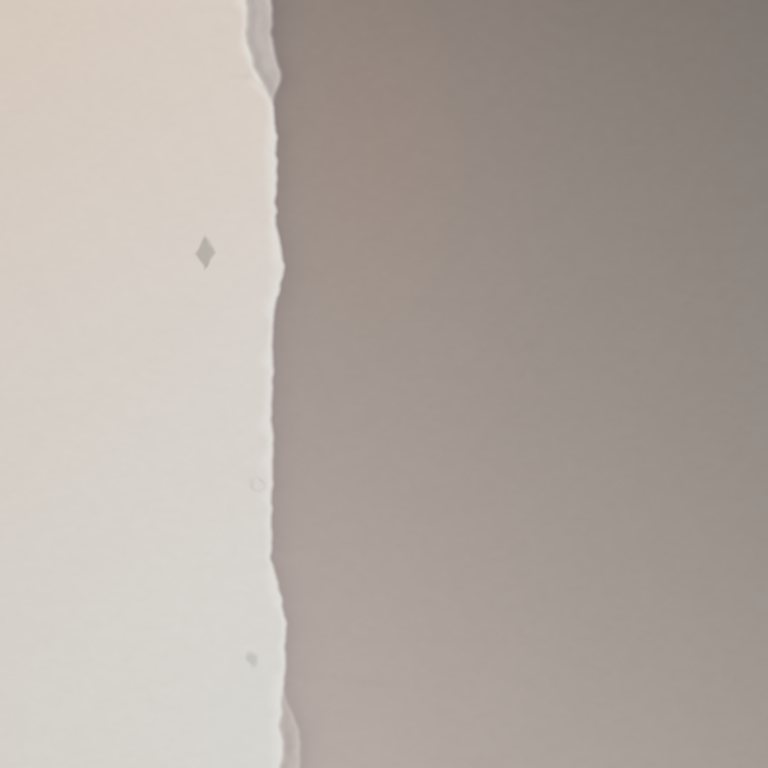
This texture is drawn by a Shadertoy shader. Its source:

```glsl
// A torn sheet of pale paper on the left over a shaded taupe wall on the right.
// The tear is a sum of bumps, steps and noise; the surfaces are smooth
// gradients with fine grain, and a few blemishes are soft distance shapes.

#define EDGE_BASE 0.354      // resting x of the tear
#define EDGE_ROUGH 0.0055    // broad raggedness of the tear
#define EDGE_FRAY 0.0035     // fine raggedness of the tear
#define EDGE_SOFT 0.0042     // softness of the tear
#define RIM_WIDTH 0.017      // bright fibres beside the tear
#define SHADOW_WIDTH 0.016   // shade cast on the wall
#define GRAIN 0.015          // strength of the surface grain
#define GRAIN_SCALE 120.0

float hash(vec2 p) {
    return fract(sin(dot(p, vec2(127.1, 311.7))) * 43758.545);
}

float noise(vec2 p) {
    vec2 i = floor(p), f = fract(p);
    f = f * f * (3.0 - 2.0 * f);
    return mix(mix(hash(i), hash(i + vec2(1, 0)), f.x),
               mix(hash(i + vec2(0, 1)), hash(i + vec2(1, 1)), f.x), f.y);
}

float fbm(vec2 p) {
    float sum = 0.0, amp = 0.5;
    for (int i = 0; i < 4; i++) {
        sum += amp * noise(p);
        p = p * 2.03 + 17.3;
        amp *= 0.5;
    }
    return sum;
}

float bump(float x, float centre, float width) {
    float d = (x - centre) / width;
    return exp(-d * d);
}

// Outer limit of the torn paper; t runs downward from the top
float tearEdge(float t) {
    float x = EDGE_BASE + 0.011 * bump(t, 0.098, 0.022)
            + 0.007 * bump(t, 0.2, 0.07) + 0.015 * bump(t, 0.345, 0.05)
            + 0.018 * smoothstep(0.72, 0.82, t) + 0.019 * smoothstep(0.9, 0.96, t);
    return x + EDGE_ROUGH * (fbm(vec2(t * 30.0, 3.7)) - 0.47)
             + EDGE_FRAY * (noise(vec2(t * 95.0, 6.4)) - 0.5);
}

// Width of the thin bare layer at the two ends of the tear
float bareLayer(float t) {
    float ragged = 0.005 * (noise(vec2(t * 55.0, 8.2)) - 0.5);
    float top = 1.0 - smoothstep(0.085, 0.142, t);
    float bottom = smoothstep(0.885, 0.96, t);
    return top * (0.033 + ragged) + bottom * (0.025 + ragged);
}

vec3 paperColour(vec2 uv, float t) {
    vec3 c = mix(vec3(0.843, 0.797, 0.755), vec3(0.843, 0.813, 0.785), smoothstep(0.0, 0.45, t));
    c = mix(c, vec3(0.840, 0.828, 0.806), smoothstep(0.3, 0.95, t));
    return c + (uv.x - 0.17) * vec3(0.030, 0.050, 0.070);
}

vec3 wallColour(vec2 uv, float t) {
    float across = clamp((uv.x - 0.36) / 0.64, 0.0, 1.0);
    vec3 left = mix(vec3(0.570, 0.523, 0.498), vec3(0.722, 0.678, 0.654), pow(t, 0.85));
    vec3 right = mix(vec3(0.498, 0.465, 0.442), vec3(0.643, 0.610, 0.585), pow(t, 0.9));
    vec3 c = mix(left, right, pow(across, 1.15));
    float warm = bump(uv.x, 0.49, 0.1) * bump(t, 0.2, 0.18);
    return c + warm * vec3(0.012, 0.001, -0.008);
}

void mainImage(out vec4 fragColor, in vec2 fragCoord) {
    vec2 uv = fragCoord / iResolution.xy;
    float t = 1.0 - uv.y;
    float soft = max(EDGE_SOFT, 1.0 / iResolution.x);

    float edge = tearEdge(t);
    float bare = bareLayer(t);
    float inner = edge - bare;

    // Wall with a faint cast shadow and a shallow crease
    vec3 wall = wallColour(uv, t);
    float shade = exp(-max(uv.x - edge, 0.0) / SHADOW_WIDTH);
    wall -= shade * vec3(0.050, 0.050, 0.036);
    float creaseY = 0.885 + 0.12 * (uv.x - 0.45);
    wall -= 0.008 * bump(t, creaseY, 0.005) * bump(uv.x, 0.47, 0.06);

    // Bare layer: translucent, mottled, with a pale outer lip
    vec3 layer = vec3(0.745, 0.710, 0.690) + 0.07 * (fbm(uv * vec2(60.0, 32.0)) - 0.47);
    layer += 0.03 * bump(uv.x, edge - 0.003, 0.004);
    layer -= 0.03 * bump(uv.x, inner + 0.008, 0.005);

    // Paper with patchy bright fibres along its tear
    vec3 paper = paperColour(uv, t);
    float rimNoise = 0.5 + noise(vec2(t * 45.0, 5.1));
    float rim = 1.0 - smoothstep(0.0, 1.0, (inner - uv.x) / (RIM_WIDTH * rimNoise));
    float patchy = 0.45 + 0.5 * fbm(uv * vec2(90.0, 40.0));
    paper = mix(paper, vec3(0.893, 0.882, 0.866), patchy * rim);
    float fold = bump(t, 0.099 + 0.9 * max(uv.x - 0.325, 0.0), 0.004);
    paper -= 0.02 * fold * smoothstep(0.29, 0.33, uv.x);

    // Blemishes: a chipped diamond, a small smudge and a faint ring
    vec2 wobble = 0.005 * (vec2(noise(uv * 90.0), noise(uv * 90.0 + 31.0)) - 0.5);
    vec2 chip = abs(vec2(uv.x - 0.267, t - 0.329) + wobble) / vec2(0.015, 0.022);
    float chipMask = 1.0 - smoothstep(0.65, 1.15, chip.x + chip.y);
    paper = mix(paper, vec3(0.705, 0.675, 0.650), 0.9 * chipMask);
    float smudge = length((vec2(uv.x - 0.328, t - 0.858) + wobble) / vec2(0.009, 0.013));
    paper -= 0.07 * (1.0 - smoothstep(0.2, 1.1, smudge));
    float ring = length(vec2(uv.x - 0.335, t - 0.632) + wobble);
    paper -= 0.045 * bump(ring, 0.008, 0.003) * noise(uv * 120.0 + 4.0);

    // Stack the layers from back to front
    vec3 colour = mix(wall, layer, smoothstep(soft, -soft, uv.x - edge));
    colour = mix(colour, paper, smoothstep(soft, -soft, uv.x - inner));

    // Slightly slanted fine grain and broad mottling
    vec2 slanted = vec2(uv.x + 0.35 * uv.y, uv.y - 0.2 * uv.x);
    colour += GRAIN * (fbm(slanted * GRAIN_SCALE * vec2(0.7, 1.0)) - 0.47);
    colour += 0.006 * (fbm(uv * 9.0) - 0.47);
    fragColor = vec4(clamp(colour, 0.0, 1.0), 1.0);
}
```
